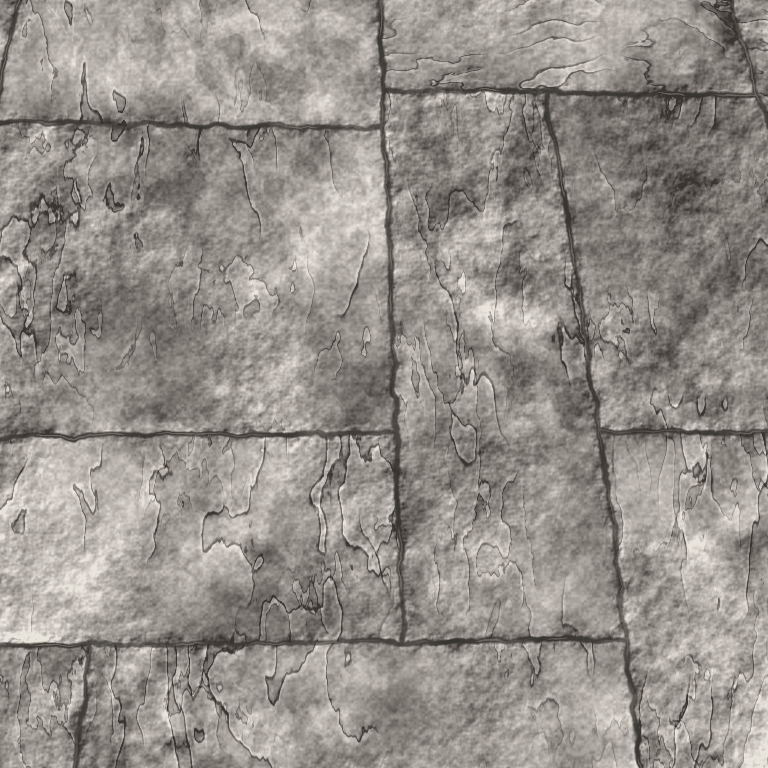
Write a three.js fragment shader that draws this texture.

```glsl
varying vec2 vUv;

const vec3 JOINT = vec3(0.21, 0.20, 0.18);
const vec3 SHADOW = vec3(0.33, 0.31, 0.29);
const vec3 PALE = vec3(0.85, 0.83, 0.80);

// edges: left, bottom, right, top
struct Slab { vec4 edges; float id; };

float hash(vec2 p) {
  return fract(sin(dot(p, vec2(127.1, 311.7))) * 43758.5453);
}

float noise(vec2 p) {
  vec2 i = floor(p), f = fract(p);
  f = f * f * (3.0 - 2.0 * f);
  return mix(mix(hash(i), hash(i + vec2(1.0, 0.0)), f.x),
             mix(hash(i + vec2(0.0, 1.0)), hash(i + 1.0), f.x), f.y);
}

float fbm(vec2 p) {
  float sum = 0.0, amp = 0.5;
  for (int i = 0; i < 5; i++) {
    sum += amp * noise(p);
    p = mat2(1.6, 1.2, -1.2, 1.6) * p + 7.3;
    amp *= 0.5;
  }
  return sum;
}

// Irregular ashlar layout with slightly leaning joints
Slab slabAt(vec2 p) {
  float spine = 0.531 - 0.036 * p.y;
  float fork = 0.833 - 0.1 * p.y - 0.045 * p.y * p.y;
  float corner = 0.948 + 0.31 * (1.0 - p.y);
  float head = 0.89 - 0.014 * p.x;
  float foot = 0.159 + 0.01 * p.x;
  float ledge = 0.437;
  if (p.x > corner) return Slab(vec4(corner, -1.0, 2.0, 2.0), 1.0);
  if (p.y > head && p.x > spine) return Slab(vec4(spine, head, corner, 2.0), 2.0);
  if (p.x > fork) {
    if (p.y > ledge) return Slab(vec4(fork, ledge, corner, head), 3.0);
    return Slab(vec4(fork, -1.0, corner, ledge), 4.0);
  }
  if (p.y < foot) {
    float split = 0.098 + 0.12 * p.y;
    if (p.x < split) return Slab(vec4(-1.0, -1.0, split, foot), 5.0);
    return Slab(vec4(split, -1.0, fork, foot), 6.0);
  }
  if (p.x > spine) return Slab(vec4(spine, foot, fork, head), 7.0);
  float shelf = 0.43 + 0.014 * p.x;
  float lintel = 0.84 - 0.013 * p.x;
  if (p.y > lintel) {
    float side = 0.023 - 0.22 * (1.0 - p.y);
    if (p.x < side) return Slab(vec4(-1.0, lintel, side, 2.0), 8.0);
    return Slab(vec4(side, lintel, spine, 2.0), 9.0);
  }
  if (p.y > shelf) return Slab(vec4(-1.0, shelf, spine, lintel), 10.0);
  return Slab(vec4(-1.0, foot, spine, shelf), 11.0);
}

float strata(vec2 p) {
  vec2 warp = vec2(fbm(p * 5.0), fbm(p * 5.0 + 9.0));
  return 6.5 * fbm(p * 3.0 + 1.1 * warp) + 0.5 * fbm(p * 24.0);
}

// Signed distance to the nearest split in the stone
float cleft(vec2 p, float e) {
  float v = strata(p);
  vec2 grad = vec2(strata(p + vec2(e, 0.0)), strata(p + vec2(0.0, e))) - v;
  return (fract(v) - 0.5) / max(length(grad) / e, 9.0);
}

// Light change over a split: dark side, soft shade and bright lip
float splitTone(float s, float width) {
  float crack = smoothstep(-0.001, 0.0005, s) * (1.0 - smoothstep(0.3 * width, width, s));
  float shade = smoothstep(0.0, 0.001, s) * exp(-max(s, 0.0) / 0.009);
  float lip = smoothstep(-0.007, -0.002, s) * (1.0 - smoothstep(-0.001, 0.0, s));
  return 0.20 * lip - 0.46 * crack - 0.12 * shade;
}

float relief(vec2 p) {
  return fbm(p * 19.0) + 0.4 * fbm(p * 62.0);
}

float glow(vec2 p, vec2 centre, vec2 size) {
  vec2 q = (p - centre) / size;
  return exp(-dot(q, q));
}

void main() {
  vec2 p = vUv;
  vec2 rough = vec2(fbm(p * 42.0), fbm(p * 42.0 + 17.0)) - 0.5;
  vec2 q = p + rough * 0.013;
  Slab slab = slabAt(q);
  vec4 gaps = vec4(q - slab.edges.xy, slab.edges.zw - q);
  float d = min(min(gaps.x, gaps.y), min(gaps.z, gaps.w));

  // Each slab has its own patch of stone and direction of splitting
  vec2 stone = p + slab.id * vec2(3.7, 1.9);
  float turned = step(0.75, hash(vec2(slab.id, 4.0)));
  vec2 stretch = mix(vec2(1.6, 0.65), vec2(0.75, 1.4), turned);

  // Stains, worn flecks, pits and grain
  float tone = 0.56 + 0.06 * (hash(vec2(slab.id, 2.0)) - 0.5);
  tone += 1.0 * (fbm(stone * 4.5 + 0.8 * fbm(stone * 9.0)) - 0.5);
  tone += 0.7 * (fbm(stone * 17.0 + 31.0) - 0.5);
  float worn = smoothstep(0.4, 0.7, noise(stone * 5.0 + 21.0));
  float fleck = fbm(stone * 28.0 + 11.0);
  tone += worn * 0.18 * (smoothstep(0.52, 0.62, fleck) - smoothstep(0.44, 0.36, fleck));
  tone += 0.20 * (noise(p * 150.0) - 0.5) + 0.22 * (noise(p * 290.0) - 0.5);

  // Broad wet sheen and dull areas
  tone += 0.24 * glow(p, vec2(0.37, 0.53), vec2(0.09, 0.15));
  tone += 0.15 * glow(p, vec2(0.04, 0.30), vec2(0.12, 0.14));
  tone += 0.14 * glow(p, vec2(0.66, 0.36), vec2(0.16, 0.20));
  tone += 0.14 * glow(p, vec2(0.16, 0.91), vec2(0.18, 0.06));
  tone -= 0.12 * glow(p, vec2(0.82, 0.68), vec2(0.16, 0.22));

  // Patchy bumps lit from above, rougher beside the joints
  float shoulder = 1.0 - smoothstep(0.005, 0.018, d);
  float bumpy = smoothstep(0.3, 0.75, noise(stone * 6.0 + 5.0));
  float slope = relief(stone) - relief(stone + vec2(-0.002, 0.0025));
  tone += slope * (1.1 + 1.9 * bumpy + 2.4 * shoulder) - 0.08 * shoulder;

  // Long splits and a finer set of short ones
  float broken = smoothstep(0.36, 0.60, noise(stone * 8.0 + 3.0));
  float chipped = smoothstep(0.50, 0.70, noise(stone * 11.0 + 47.0));
  float width = mix(0.0016, 0.0060, noise(stone * 30.0));
  tone += broken * splitTone(cleft(stone * stretch, 0.002), width);
  tone += 0.8 * chipped * splitTone(0.5 * cleft(stone * stretch * 1.9 + 5.0, 0.003), 0.6 * width);

  // Grooves between slabs, with a worn glint along the floor
  vec3 colour = mix(SHADOW, PALE, clamp(tone, -0.2, 1.12));
  float groove = 1.0 - smoothstep(0.0016, 0.0054, d);
  colour = mix(colour, JOINT, groove * mix(0.6, 1.0, noise(p * 24.0)));
  float glint = (1.0 - smoothstep(0.0003, 0.0016, d)) * smoothstep(0.5, 0.8, noise(p * 33.0 + 8.0));
  colour = mix(colour, SHADOW * 1.5, 0.7 * glint);
  gl_FragColor = vec4(colour, 1.0);
}
```
